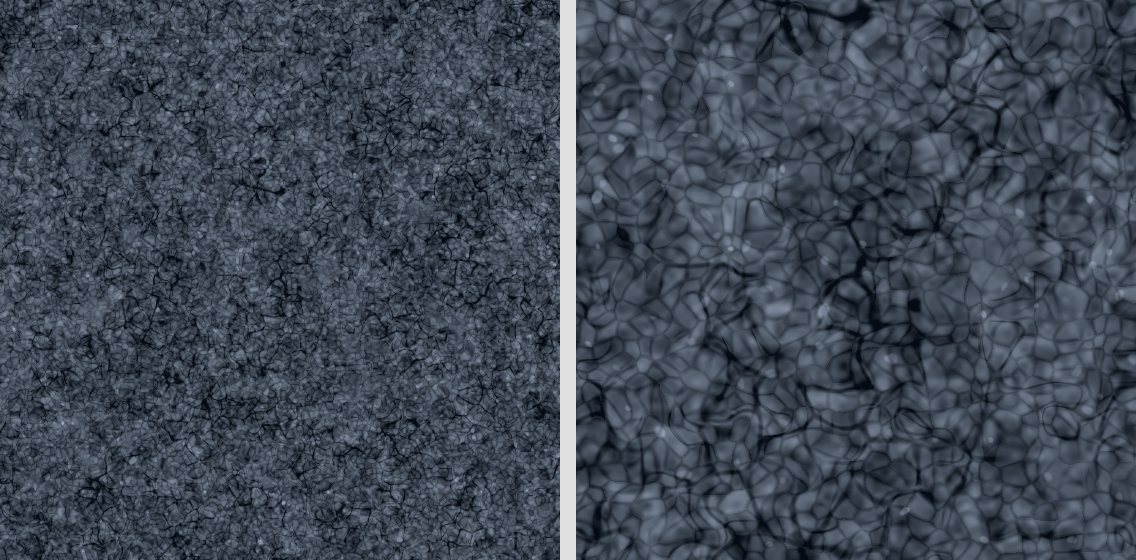
Left, the full canvas; right, a detail of the centre.
A WebGL 2 fragment shader for this texture:

```glsl
#version 300 es
precision highp float;
// Dry blue-grey soil: fine crumbs, thin cracks, faint flat stones and pale grit.

uniform vec2 u_resolution;
out vec4 outColor;

const vec3 SHADE = vec3(0.11, 0.14, 0.18);
const vec3 PALE = vec3(0.47, 0.52, 0.59);
const float BASE_TONE = 0.50;

// Frequencies are cells per canvas height.
const float CRUMB_FREQ = 92.0;
const float CRUMB_TONE = 0.28;
const float CRUMB_GAP = 0.27;
const float CRACK_FREQ = 32.0;
const float CRACK_DEPTH = 0.42;
const float SQUIGGLE_FREQ = 58.0;
const float SQUIGGLE_DEPTH = 0.34;
const float WARP = 0.006;

// Random triple for an integer cell and a layer seed.
vec3 hash(vec2 cell, float seed) {
    uvec3 v = uvec3(ivec3(vec3(cell, seed))) * 1664525u + 1013904223u;
    v.x += v.y * v.z;
    v.y += v.z * v.x;
    v.z += v.x * v.y;
    v ^= v >> 16u;
    v.x += v.y * v.z;
    v.y += v.z * v.x;
    v.z += v.x * v.y;
    return vec3(v >> 8u) / 16777216.0;
}

// Smooth value noise from -1 to 1.
float noise(vec2 p, float seed) {
    vec2 i = floor(p);
    vec2 f = fract(p);
    f = f * f * (3.0 - 2.0 * f);
    float low = mix(hash(i, seed).x, hash(i + vec2(1, 0), seed).x, f.x);
    float high = mix(hash(i + vec2(0, 1), seed).x, hash(i + vec2(1, 1), seed).x, f.x);
    return 2.0 * mix(low, high, f.y) - 1.0;
}

// Cellular pattern: x = gap to the neighbouring cell, y = random value of the cell.
vec2 cells(vec2 p, float seed) {
    vec2 i = floor(p);
    float nearest = 9.0, second = 9.0, id = 0.0;
    for (int y = -1; y <= 1; y++) {
        for (int x = -1; x <= 1; x++) {
            vec2 c = i + vec2(x, y);
            vec3 h = hash(c, seed);
            float d = distance(p, c + h.xy);
            if (d < nearest) {
                second = nearest;
                nearest = d;
                id = h.z;
            } else {
                second = min(second, d);
            }
        }
    }
    return vec2(second - nearest, id);
}

// Scattered, randomly turned ellipses; radii are fractions of a cell.
float scatter(vec2 p, float freq, float share, vec2 radii, float aspect, float soft, float seed) {
    p *= freq;
    vec2 i = floor(p);
    float cover = 0.0;
    for (int y = -1; y <= 1; y++) {
        for (int x = -1; x <= 1; x++) {
            vec2 c = i + vec2(x, y);
            vec3 place = hash(c, seed);
            vec3 look = hash(c, seed + 1.0);
            if (place.z > share) continue;
            float angle = 6.2832 * look.x;
            vec2 axis = vec2(cos(angle), sin(angle));
            vec2 q = p - c - place.xy;
            q = vec2(dot(q, axis), aspect * dot(q, vec2(-axis.y, axis.x)));
            float radius = mix(radii.x, radii.y, look.y * look.y);
            float edge = max(soft, 0.6 * freq * aspect / (u_resolution.y * radius));
            float inside = 1.0 - smoothstep(1.0 - edge, 1.0 + edge, length(q) / radius);
            cover = max(cover, inside * mix(0.5, 1.0, look.z));
        }
    }
    return cover;
}

void main() {
    vec2 p = gl_FragCoord.xy / u_resolution.y;
    vec2 bent = p + WARP * vec2(noise(p * 55.0, 1.0), noise(p * 55.0, 2.0));
    vec2 rough = p + 0.3 * WARP * vec2(noise(p * 120.0, 3.0), noise(p * 120.0, 4.0));

    // Broad patches and fine grain
    float patches = noise(p * 12.0, 5.0);
    float tone = BASE_TONE + 0.09 * patches + 0.13 * noise(p * 38.0, 6.0);
    float grain = 0.24 * noise(bent * 105.0, 7.0) + 0.22 * noise(p * 205.0, 8.0);

    // Crumbs parted by dark gaps
    vec2 crumb = cells(bent * CRUMB_FREQ, 9.0);
    float gap = 1.0 - smoothstep(0.0, 0.38, crumb.x);
    grain += CRUMB_TONE * (crumb.y - 0.5) - CRUMB_GAP * gap;

    // Flat stones and fibres, calmer than the soil around them
    float stone = scatter(rough, 11.0, 0.32, vec2(0.13, 0.32), 1.5, 0.15, 10.0);
    float fibre = scatter(bent, 7.0, 0.16, vec2(0.18, 0.4), 8.0, 0.3, 12.0);
    tone += grain * (1.0 - 0.5 * stone) + 0.07 * stone + 0.14 * fibre;

    // Broken cracks and short squiggles
    float crack = 1.0 - smoothstep(0.02, 0.15, cells(bent * CRACK_FREQ, 14.0).x);
    crack *= smoothstep(-0.1, 0.5, noise(p * 26.0, 15.0));
    float squiggle = 1.0 - smoothstep(0.0, 0.14, abs(noise(bent * SQUIGGLE_FREQ, 16.0)));
    squiggle *= smoothstep(-0.2, 0.4, noise(p * 44.0, 17.0));
    tone -= (CRACK_DEPTH * crack + SQUIGGLE_DEPTH * squiggle) * (1.0 - 0.6 * stone);

    // Pits, then pale grit in three sizes
    tone -= 0.6 * scatter(rough, 26.0, 0.02, vec2(0.1, 0.24), 1.3, 0.45, 18.0);
    tone = max(tone, -0.25);
    float grit = 0.45 * scatter(rough, 72.0, 0.13, vec2(0.13, 0.27), 1.3, 0.4, 20.0);
    grit = max(grit, 0.55 * scatter(rough, 40.0, 0.06, vec2(0.1, 0.21), 1.3, 0.35, 22.0));
    float pebble = scatter(rough, 22.0, 0.035, vec2(0.1, 0.21), 1.3, 0.25, 24.0);
    tone = mix(tone + grit, 1.15, 0.85 * pebble);

    outColor = vec4(clamp(mix(SHADE, PALE, tone), 0.0, 1.0), 1.0);
}
```
